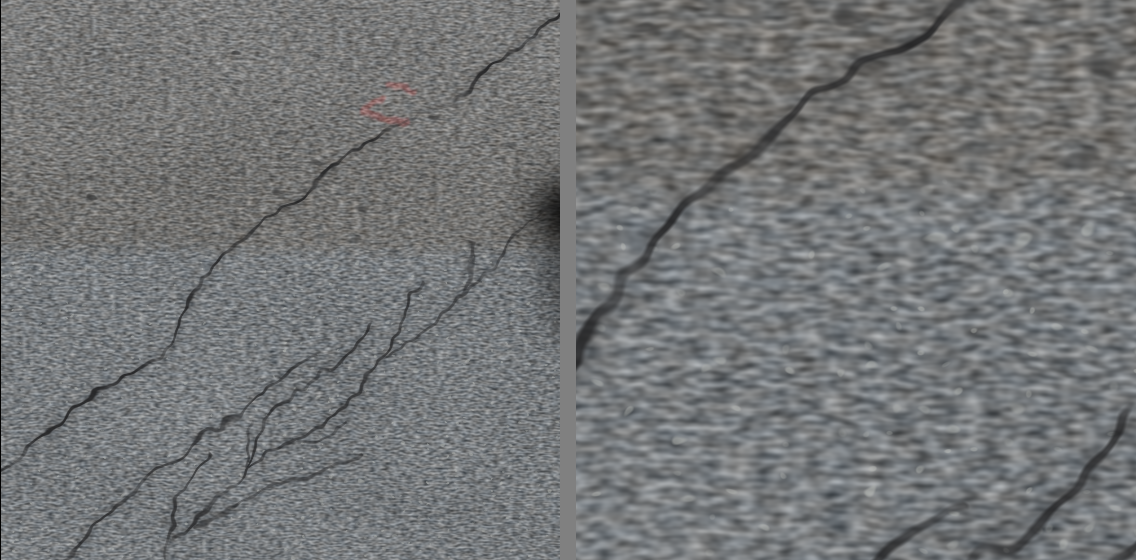
Left: the whole. Right: its middle third, enlarged.
Write a three.js fragment shader that draws this texture.

```glsl
// Weathered asphalt: fine gradient noise stretched into sideways streaks over a warm
// upper and a cool lower band, with scattered pits and pale chips, a dark stain,
// a worn paint smear, and cracks drawn as distances in a noise-warped domain.
varying vec2 vUv;

vec2 hash2(vec2 p) {
  vec3 q = fract(p.xyx * vec3(0.1031, 0.1030, 0.0973));
  q += dot(q, q.yzx + 33.33);
  return fract((q.xx + q.yz) * q.zy);
}

vec2 gradientAt(vec2 cell) {
  float angle = 6.2832 * hash2(cell).x;
  return vec2(cos(angle), sin(angle));
}

float gradientNoise(vec2 p) {
  vec2 i = floor(p), f = fract(p);
  vec2 u = f * f * f * (f * (f * 6.0 - 15.0) + 10.0);
  vec2 e = vec2(1.0, 0.0);
  float low = mix(dot(gradientAt(i), f), dot(gradientAt(i + e), f - e), u.x);
  float high = mix(dot(gradientAt(i + e.yx), f - e.yx), dot(gradientAt(i + 1.0), f - 1.0), u.x);
  return mix(low, high, u.y);
}

// One jittered ellipse per chosen cell, with random size and strength
float specks(vec2 p, vec2 cells, float chance) {
  vec2 q = p * cells, id = floor(q);
  vec2 pick = hash2(id + 7.0), jitter = hash2(id + 91.0);
  float radius = mix(0.14, 0.3, jitter.x * jitter.y + 0.2);
  float d = length(fract(q) - mix(vec2(0.32), vec2(0.68), jitter));
  return step(pick.x, chance) * mix(0.4, 1.0, pick.y) * (1.0 - smoothstep(radius * 0.4, radius, d));
}

// Distance to a stroke from a to b that bows sideways by bend
float strokeDistance(vec2 p, vec2 a, vec2 b, float bend) {
  vec2 ab = b - a;
  float h = clamp(dot(p - a, ab) / dot(ab, ab), 0.0, 1.0);
  vec2 side = normalize(vec2(-ab.y, ab.x));
  return length(p - a - ab * h - side * bend * 4.0 * h * (1.0 - h));
}

// Height of the long diagonal crack at x
float longCrack(float x) {
  return 0.16 + 0.814 * x + 0.082 * smoothstep(0.29, 0.39, x)
    - 0.025 * smoothstep(0.17, 0.31, x) - 0.057 * smoothstep(0.6, 0.88, x);
}

// Fan of finer cracks rising from the bottom to the right edge
float crackFan(vec2 p) {
  float d = strokeDistance(p, vec2(0.115, 0.0), vec2(0.352, 0.208), 0.012);
  d = min(d, strokeDistance(p, vec2(0.352, 0.208), vec2(0.57, 0.36), 0.006));
  d = min(d, strokeDistance(p, vec2(0.293, 0.0), vec2(0.378, 0.193), 0.016));
  d = min(d, strokeDistance(p, vec2(0.31, 0.04), vec2(0.436, 0.167), -0.012));
  d = min(d, strokeDistance(p, vec2(0.436, 0.167), vec2(0.53, 0.305), 0.012));
  d = min(d, strokeDistance(p, vec2(0.53, 0.305), vec2(0.655, 0.425), -0.025));
  d = min(d, strokeDistance(p, vec2(0.436, 0.167), vec2(0.69, 0.36), -0.022));
  d = min(d, strokeDistance(p, vec2(0.69, 0.36), vec2(0.75, 0.49), 0.006));
  return d;
}

float faintFan(vec2 p) {
  float d = strokeDistance(p, vec2(0.69, 0.36), vec2(0.80, 0.45), -0.006);
  d = min(d, strokeDistance(p, vec2(0.80, 0.45), vec2(0.846, 0.565), -0.012));
  d = min(d, strokeDistance(p, vec2(0.80, 0.45), vec2(1.0, 0.635), 0.008));
  d = min(d, strokeDistance(p, vec2(0.345, 0.056), vec2(0.64, 0.18), 0.008));
  d = min(d, strokeDistance(p, vec2(0.436, 0.167), vec2(0.455, 0.25), 0.01));
  d = min(d, strokeDistance(p, vec2(0.52, 0.21), vec2(0.62, 0.25), -0.014));
  return d;
}

// Dark core with a soft, faint shoulder
float crackInk(float d, float width) {
  return 0.8 * (1.0 - smoothstep(width * 0.25, width, d)) + 0.2 * (1.0 - smoothstep(0.0, width * 3.5, d));
}

void main() {
  vec2 p = vUv;
  float cloud = gradientNoise(p * vec2(4.0, 6.0) + 3.0) + 0.5 * gradientNoise(p * vec2(11.0, 17.0));
  float lower = 1.0 - smoothstep(0.535, 0.575, p.y + 0.012 * cloud);

  // Base bands and broad mottling
  vec3 warm = mix(vec3(0.443, 0.44, 0.432), vec3(0.485, 0.486, 0.484), smoothstep(0.56, 1.0, p.y));
  vec3 color = mix(warm, vec3(0.468, 0.482, 0.493), lower) + 0.035 * cloud;

  // Sideways streaks, skewed a little so the lattice does not show
  vec2 s = p + vec2(0.0, 0.004 * gradientNoise(p * 14.0) + 0.013 * p.x);
  float grain = 0.2 * gradientNoise(s * vec2(73.0, 227.0))
    + 0.15 * gradientNoise(s * vec2(127.0, 263.0) + 41.0)
    + 0.07 * gradientNoise(s * vec2(46.0, 97.0) + 17.0);
  color += grain * mix(1.0, 1.1, lower);
  color += vec3(0.02, 0.0, -0.02) * gradientNoise(s * vec2(50.0, 120.0) + 67.0);

  // Dark pits above, pale chips below
  vec2 ragged = p + 0.006 * vec2(gradientNoise(p * 60.0), gradientNoise(p * 60.0 + 29.0));
  color = mix(color, vec3(0.2), 0.65 * specks(ragged, vec2(15.0, 36.0), 0.09) * (1.0 - 0.8 * lower));
  float chips = specks(ragged, vec2(62.0, 84.0), 0.2) + specks(ragged + 0.37, vec2(41.0, 60.0), 0.07);
  color = mix(color, vec3(0.74, 0.75, 0.73), 0.5 * min(chips, 1.0) * lower);

  // Worn red smear
  float smear = strokeDistance(ragged, vec2(0.65, 0.802), vec2(0.725, 0.782), -0.004);
  smear = min(smear, strokeDistance(ragged, vec2(0.65, 0.802), vec2(0.68, 0.822), 0.004));
  smear = min(smear, strokeDistance(ragged, vec2(0.695, 0.848), vec2(0.735, 0.836), 0.004));
  color += vec3(0.09, -0.05, -0.05) * (1.0 - smoothstep(0.002, 0.011, smear));

  // Damp stain at the right edge
  float stain = exp(-dot((p - vec2(1.01, 0.625)) * vec2(16.0, 20.0), (p - vec2(1.01, 0.625)) * vec2(16.0, 20.0)));
  float shade = smoothstep(0.91, 1.02, p.x + 0.03 * cloud) * smoothstep(0.32, 0.5, p.y) * (1.0 - smoothstep(0.6, 0.75, p.y));
  color *= 1.0 - 0.5 * stain - 0.38 * shade;

  // Cracks, wandering with the warp and fading in places
  vec2 w = p + 0.018 * vec2(gradientNoise(p * 13.0 + 5.0), gradientNoise(p * 13.0 + 53.0))
    + 0.009 * vec2(gradientNoise(p * 41.0), gradientNoise(p * 41.0 + 23.0));
  float slope = (longCrack(w.x + 0.005) - longCrack(w.x - 0.005)) * 100.0;
  float mainDistance = abs(w.y - longCrack(w.x)) / sqrt(1.0 + slope * slope);
  float wear = clamp(0.85 + 0.8 * gradientNoise(p * 19.0 + 11.0), 0.35, 1.0);
  float gap = 1.0 - 0.65 * smoothstep(0.66, 0.71, p.x) * (1.0 - smoothstep(0.8, 0.86, p.x));
  float ink = max(crackInk(mainDistance, 0.0048) * gap, 0.85 * crackInk(crackFan(w), 0.0045));
  ink = max(ink, 0.6 * crackInk(faintFan(w), 0.0045));
  color = mix(color, vec3(0.13, 0.13, 0.135), 0.9 * ink * wear);

  // Thin black border on the left
  color *= smoothstep(0.0008, 0.0028, p.x);
  gl_FragColor = vec4(clamp(color, 0.0, 1.0), 1.0);
}
```
